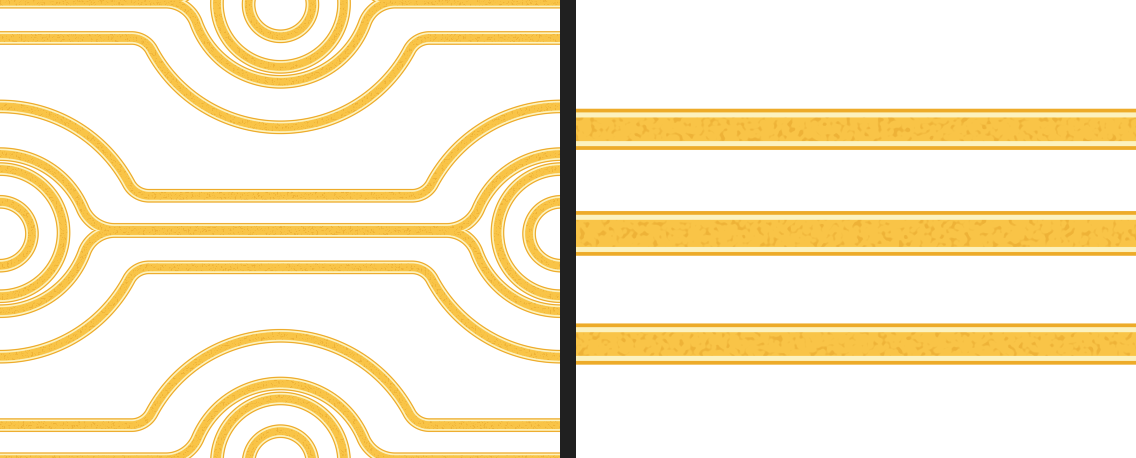
Left: the whole. Right: its middle third, enlarged.
Give the GLSL for this pattern, as a Shadertoy shader.

```glsl
vec2 randomGradient(vec2 cell) {
    vec3 h = fract(cell.xyx * vec3(0.1031, 0.1030, 0.0973));
    h += dot(h, h.yzx + 33.33);
    float angle = 6.2832 * fract((h.x + h.y) * h.z);
    return vec2(cos(angle), sin(angle));
}

float gradientNoise(vec2 p) {
    vec2 i = floor(p), f = p - i;
    vec2 u = f * f * f * (f * (f * 6.0 - 15.0) + 10.0);
    vec2 e = vec2(1.0, 0.0);
    float bottom = mix(dot(randomGradient(i), f),
                       dot(randomGradient(i + e.xy), f - e.xy), u.x);
    float top = mix(dot(randomGradient(i + e.yx), f - e.yx),
                    dot(randomGradient(i + e.xx), f - e.xx), u.x);
    return mix(bottom, top, u.y);
}

// Arc over the origin, rounded by a fillet into a level line; p in the first quadrant
float archDistance(vec2 p, float level, float apex, float radius, float lineStart) {
    vec2 arcCentre = vec2(0.0, apex - radius);
    float rise = level - arcCentre.y;
    float fillet = (lineStart * lineStart + rise * rise - radius * radius)
                 / (2.0 * (apex - level));
    vec2 filletCentre = vec2(lineStart, level + fillet);
    if (p.x > lineStart) return abs(p.y - level);

    vec2 axis = filletCentre - arcCentre, q = p - arcCentre;
    return axis.x * q.y > axis.y * q.x
        ? abs(length(q) - radius)
        : abs(length(p - filletCentre) - fillet);
}

// Two rings, an eye and an outer arch, each slightly off the shared centre
float motifDistance(vec2 p) {
    float rings = min(abs(length(p + vec2(0.0, 0.03)) - 0.437),
                      abs(length(p + vec2(0.0, 0.015)) - 0.87));
    vec2 eye = p - vec2(0.0, 0.015);
    float eyeApex = 1.075 - 0.03 * sign(eye.y);
    float arches = min(archDistance(abs(eye), 0.008, eyeApex, 1.23, 1.57),
                       archDistance(abs(p), 0.49, 1.713, 2.0, 2.04));
    return min(rings, arches);
}

float latticeDistance(vec2 p) {
    vec2 period = vec2(7.68, 6.28);
    return motifDistance(mod(p + 0.5 * period, period) - 0.5 * period);
}

void mainImage(out vec4 fragColor, in vec2 fragCoord) {
    float unitsPerPixel = 6.27 / iResolution.y;
    vec2 p = fragCoord * unitsPerPixel - vec2(0.0, 3.10);

    // Staggered rows
    float d = min(latticeDistance(p), latticeDistance(p - vec2(3.84, 3.14)));
    float soft = 0.65 * unitsPerPixel;

    // Speckled core
    float grain = gradientNoise(p * 42.0) + 0.5 * gradientNoise(p * 19.0 + 7.3);
    vec3 core = mix(vec3(0.975, 0.77, 0.28), vec3(0.91, 0.66, 0.18),
                    0.65 * smoothstep(0.08, 0.5, grain));

    // Core, pale inlay, amber outline, white ground
    vec3 colour = mix(core, vec3(0.99, 0.95, 0.75), smoothstep(-soft, soft, d - 0.054));
    colour = mix(colour, vec3(0.93, 0.67, 0.16), smoothstep(-soft, soft, d - 0.077));
    colour = mix(colour, vec3(1.0), smoothstep(-soft, soft, d - 0.094));
    fragColor = vec4(colour, 1.0);
}
```
